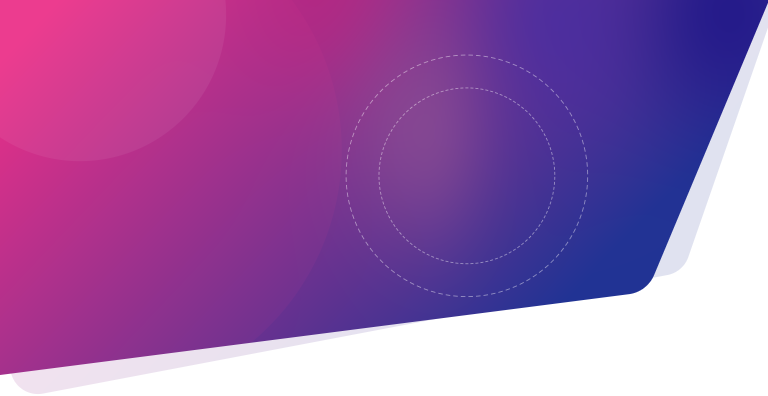
Write a WebGL 1 fragment shader that draws this background.

```glsl
precision highp float;

uniform vec2 u_resolution;

// Lengths are in canvas heights
const vec3 PAGE = vec3(1.0);
const vec3 PINK = vec3(0.92, 0.18, 0.53);
const vec3 BLUE = vec3(0.13, 0.20, 0.58);
const vec3 ROSE = vec3(0.72, 0.14, 0.50);
const vec3 MAUVE = vec3(0.56, 0.32, 0.58);
const vec3 VIOLET = vec3(0.29, 0.18, 0.63);
const vec3 NAVY = vec3(0.14, 0.10, 0.54);
const vec3 DISC_TINT = vec3(0.92, 0.25, 0.57);

const vec2 RAMP_DIR = vec2(1.0, -0.95);
const float RAMP_START = 0.15;
const float RAMP_END = 2.15;

const vec2 PANEL_LEFT = vec2(0.0, 0.053);
const vec2 PANEL_CORNER = vec2(1.634, 0.263);
const vec2 PANEL_TOP = vec2(1.939, 0.992);
const float PANEL_ROUND = 0.08;

const vec2 BACK_START = vec2(0.0, 0.135);
const vec2 BACK_LEFT = vec2(0.05, -0.005);
const vec2 BACK_RIGHT = vec2(1.725, 0.313);
const vec2 BACK_TOP = vec2(1.939, 0.929);
const float BACK_ROUND = 0.07;
const float BACK_OPACITY = 0.14;

const vec2 SMALL_DISC = vec2(0.202, 0.962);
const float SMALL_RADIUS = 0.369;
const vec2 LARGE_DISC = vec2(0.232, 0.621);
const float LARGE_RADIUS = 0.631;

const vec2 RING_CENTER = vec2(1.179, 0.556);
const float RING_HALF_WIDTH = 0.0011;
const float RING_OPACITY = 0.45;
const float DASH_SHARE = 0.6;
const float TAU = 6.28319;

float coverage(float d) {
  return clamp(0.5 - d * u_resolution.y, 0.0, 1.0);
}

vec2 outwardNormal(vec2 a, vec2 b) {
  vec2 d = normalize(b - a);
  return vec2(d.y, -d.x);
}

// Distance to the rounded wedge a-b-c, listed counterclockwise
float roundedCorner(vec2 p, vec2 a, vec2 b, vec2 c, float r) {
  vec2 n1 = outwardNormal(a, b);
  vec2 n2 = outwardNormal(b, c);
  float d1 = dot(p - b, n1) + r;
  float d2 = dot(p - b, n2) + r;
  float k = dot(n1, n2);
  float d = max(d1, d2);
  if (d1 > d2 * k && d2 > d1 * k) {
    d = sqrt((d1 * d1 + d2 * d2 - 2.0 * d1 * d2 * k) / (1.0 - k * k));
  }
  return d - r;
}

float glow(vec2 p, vec2 center, vec2 size) {
  vec2 q = (p - center) / size;
  return exp(-dot(q, q));
}

float dashedRing(vec2 q, float radius, float dashes) {
  float phase = fract(atan(q.y, q.x) * dashes / TAU);
  float along = (abs(phase - 0.5) - 0.5 * DASH_SHARE) * TAU * radius / dashes;
  float across = abs(length(q) - radius) - RING_HALF_WIDTH;
  return coverage(along) * coverage(across);
}

void main() {
  vec2 p = gl_FragCoord.xy / u_resolution.y;

  // Diagonal colour ramp
  float t = dot(p - vec2(0.0, 1.0), RAMP_DIR);
  vec3 ramp = mix(PINK, BLUE, clamp((t - RAMP_START) / (RAMP_END - RAMP_START), 0.0, 1.0));

  // Soft colour patches; the mauve one falls off faster to the right
  vec3 panel = mix(ramp, ROSE, 0.65 * glow(p, vec2(0.83, 1.0), vec2(0.20, 0.25)));
  panel = mix(panel, VIOLET, 0.85 * glow(p, vec2(1.42, 0.95), vec2(0.25, 0.30)));
  panel = mix(panel, NAVY, 0.95 * glow(p, vec2(1.84, 0.97), vec2(0.22, 0.28)));
  float mauveWidth = p.x < 1.073 ? 0.21 : 0.16;
  panel = mix(panel, MAUVE, 0.65 * glow(p, vec2(1.073, 0.672), vec2(mauveWidth, 0.28)));

  // Translucent discs
  panel = mix(panel, DISC_TINT, 0.07 * coverage(length(p - LARGE_DISC) - LARGE_RADIUS));
  panel = mix(panel, vec3(1.0), 0.06 * coverage(length(p - SMALL_DISC) - SMALL_RADIUS));

  // Dashed rings
  vec2 q = p - RING_CENTER;
  float rings = max(dashedRing(q, 0.305, 100.0), dashedRing(q, 0.222, 110.0));
  panel = mix(panel, vec3(1.0), RING_OPACITY * rings);

  // Page, pale back sheet, then the main panel
  float back = max(roundedCorner(p, BACK_START, BACK_LEFT, BACK_RIGHT, BACK_ROUND),
                   roundedCorner(p, BACK_LEFT, BACK_RIGHT, BACK_TOP, BACK_ROUND));
  float front = roundedCorner(p, PANEL_LEFT, PANEL_CORNER, PANEL_TOP, PANEL_ROUND);
  vec3 color = mix(PAGE, ramp, BACK_OPACITY * coverage(back));
  color = mix(color, panel, coverage(front));

  gl_FragColor = vec4(color, 1.0);
}
```
